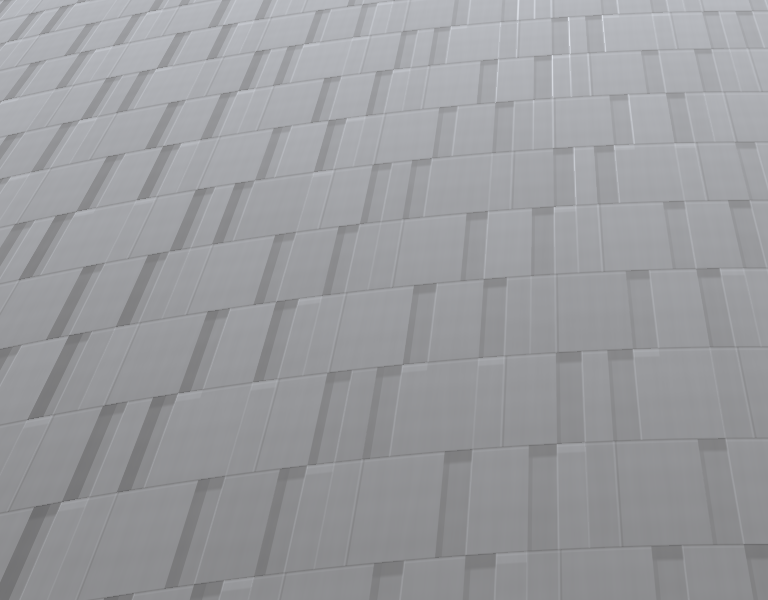
This texture is drawn by a WebGL 1 fragment shader. Its source:

```glsl
precision highp float;
uniform vec2 u_resolution;

#define VANISH vec2(0.905, -1.03)
#define UNIT_WIDTH 0.0266
#define ROW_RATE 6.69
#define ROW_ORIGIN 0.3256
#define PERIOD 9.0
#define LINE_HALF 0.0015
#define SHADE_LOW 0.552
#define SHADE_HIGH 0.715
#define TONE_VARIATION 0.018

float hash(vec2 p) {
  return fract(sin(dot(p, vec2(41.3, 289.1))) * 4375.85);
}

// Soft interval from a to b
float span(float x, float a, float b, float soft) {
  return smoothstep(a - soft, a + soft, x) - smoothstep(b - soft, b + soft, x);
}

// Soft line centred on zero
float seam(float d, float halfWidth, float soft) {
  return 1.0 - smoothstep(halfWidth - soft, halfWidth + soft, abs(d));
}

// Layered sines running along the panels
float streaks(vec2 p) {
  float sum = 0.0;
  float amp = 0.5;
  for (int i = 0; i < 4; i++) {
    sum += amp * sin(p.x * 3.7 + 1.4 * sin(p.y * 1.3 + p.x * 0.6));
    p = p * vec2(1.9, 1.35) + vec2(2.1, 0.7);
    amp *= 0.6;
  }
  return sum;
}

void main() {
  vec2 p = gl_FragCoord.xy / u_resolution.y;
  float pixel = 1.0 / u_resolution.y;
  float down = 1.0 - p.y;

  // Curved rows shrinking towards the top
  float side = p.x - 0.638;
  float sag = (0.0924 * side - 0.116) * side * (1.05 - 0.25 * down);
  float depth = max(down - sag + ROW_ORIGIN, 0.05);
  float rowPos = ROW_RATE * log(depth / 0.382);
  float row = floor(rowPos);
  float f = rowPos - row;
  float rowHeight = depth / ROW_RATE;

  // Columns fanning out from the vanishing point
  float unit = UNIT_WIDTH * (down - VANISH.y);
  float col = (p.x - VANISH.x) / unit + 0.5;
  float bend = min(col, 0.0);
  col -= 0.0055 * bend * bend;
  float soft = 0.8 * pixel / unit;
  float thin = LINE_HALF / unit;
  float left = clamp(-col / 18.0, 0.0, 1.0);

  // Three row layouts, each with two recesses per period
  float kind = mod(row, 3.0);
  float start = kind < 0.5 ? 1.0 : 8.0 - 2.0 * kind;
  float gap = kind < 0.5 ? 2.0 : 3.0;
  float shifted = col - start + 0.5;
  float q = mod(shifted, PERIOD) - 0.5;
  float edgeA = 8.0 - gap;
  float edgeB = 9.0 - gap;

  // Panel tone and faint weathering
  float index = step(0.0, q) + step(1.0, q) + step(gap, q)
              + step(gap + 1.0, q) + step(edgeA, q) + step(edgeB, q);
  float group = floor(shifted / PERIOD);
  if (index < 0.5) { index = 6.0; group -= 1.0; }
  float tone = hash(vec2(index + 7.0 * group, row));
  float shade = mix(SHADE_LOW, SHADE_HIGH, pow(clamp(p.y, 0.0, 1.0), 1.55));
  shade += TONE_VARIATION * (tone - 0.5);
  shade += 0.004 * streaks(vec2(col * 2.0, rowPos * 2.0 + tone * 6.0));
  shade += 0.004 * sin(f * 19.0 + tone * 20.0) * sin(f * 7.0 + tone * 9.0);
  shade += 0.012 * (0.5 - f);

  // Recess floor, side wall and shadow under the upper row
  float recess = span(q, 0.0, 1.0, soft) + span(q, gap, gap + 1.0, soft);
  float wallWidth = mix(0.14, 0.62, left);
  float wall = span(q, 0.0, wallWidth, soft)
             + span(q, gap, gap + wallWidth, soft);
  float softRow = 0.8 * pixel / rowHeight;
  float head = 1.0 - smoothstep(0.11 - softRow, 0.14 + softRow, f);
  shade -= recess * (0.018 + 0.055 * head * (1.0 - 0.5 * wall));
  shade -= wall * (0.025 + 0.05 * left);

  // Pale caps on some narrow panels
  float narrow = span(q, gap + 1.0, gap + 2.0, soft)
               + span(q, edgeA, edgeB, soft) * step(gap, 2.5);
  float cap = 1.0 - smoothstep(0.09 - softRow, 0.1 + softRow, f);
  shade += 0.03 * narrow * cap * step(0.3, tone);

  // Lit vertical edges, brightest near the top of the fan
  float bright = seam(q - 1.0, thin, soft) + seam(q - gap - 1.0, thin, soft);
  float faint = seam(q - edgeA, thin, soft) + seam(q - edgeB, thin, soft);
  float fan = (col - 1.5) / 4.0;
  float glint = exp(-fan * fan) * smoothstep(0.45, 1.0, p.y);
  shade += (bright + 0.55 * faint) * (0.05 + 0.16 * glint * tone);
  shade -= 0.035 * seam(q - edgeB - 2.5 * thin, thin, soft);

  // Horizontal joints with a pale lip
  float joint = min(f, 1.0 - f) * rowHeight;
  shade -= 0.06 * seam(joint, 0.0012, 0.8 * pixel);
  shade += 0.022 * (1.0 - recess)
         * seam(f * rowHeight - 0.004, 0.0013, 0.8 * pixel);

  // Cool tint grows with brightness
  float cool = clamp((shade - 0.5) * 0.07, 0.0, 0.02);
  gl_FragColor = vec4(vec3(shade, shade + 0.6 * cool, shade + 0.006 + 1.5 * cool), 1.0);
}
```
